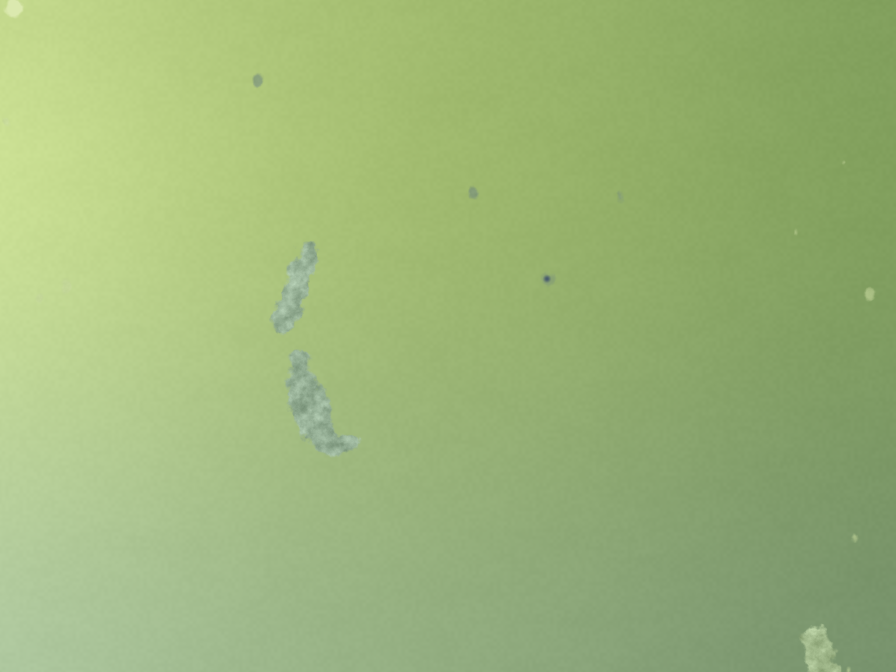
This texture is drawn by a WebGL 1 fragment shader. Its source:

```glsl
precision highp float;
// A worn, softly lit green painted surface: a smooth light falloff from left to right,
// two ragged grey-blue scuffs left of the centre, a pale chip low on the right and
// a few scattered specks. Scuffs are tapered capsules with noisy borders.

#define GRAIN 0.016        // strength of the fine grain
#define CLOUD 0.012        // strength of the broad mottling
#define RAGGED 0.030       // roughness of the scuff borders
#define EDGE 0.0035        // softness of the borders
#define SCUFF_MOTTLE 0.34  // contrast inside the scuffs
#define SCUFF_COLOR vec3(0.59, 0.69, 0.60)
#define CHIP_COLOR vec3(0.65, 0.74, 0.56)
#define PALE_SPECK vec3(0.76, 0.83, 0.60)
#define BLUE_SPECK vec3(0.46, 0.55, 0.49)
#define DARK_DOT vec3(0.24, 0.31, 0.42)

uniform vec2 u_resolution;

float hash(vec2 p) {
  vec3 q = fract(vec3(p.xyx) * 0.1031);
  q += dot(q, q.yzx + 33.33);
  return fract((q.x + q.y) * q.z);
}

float noise(vec2 p) {
  vec2 i = floor(p), f = fract(p);
  f = f * f * (3.0 - 2.0 * f);
  float low = mix(hash(i), hash(i + vec2(1.0, 0.0)), f.x);
  float high = mix(hash(i + vec2(0.0, 1.0)), hash(i + 1.0), f.x);
  return mix(low, high, f.y);
}

float fbm(vec2 p) {
  float sum = 0.0, amp = 0.5;
  for (int i = 0; i < 4; i++) {
    sum += amp * noise(p);
    p = mat2(1.6, 1.2, -1.2, 1.6) * p + 7.3;
    amp *= 0.5;
  }
  return sum / 0.9375;
}

// Distance to a capsule whose radius runs from ra to rb
float taper(vec2 p, vec2 a, vec2 b, float ra, float rb) {
  vec2 ab = b - a;
  float t = clamp(dot(p - a, ab) / dot(ab, ab), 0.0, 1.0);
  return length(p - a - ab * t) - mix(ra, rb, t);
}

float cover(float d) {
  return 1.0 - smoothstep(-EDGE, EDGE, d);
}

// Light falloff: three columns of colour, each blended from bottom to top
vec3 paint(vec2 uv) {
  float y = smoothstep(-0.12, 0.80, uv.y);
  vec3 left = mix(vec3(0.69, 0.79, 0.64), vec3(0.82, 0.90, 0.60), y);
  vec3 middle = mix(vec3(0.575, 0.68, 0.51), vec3(0.635, 0.735, 0.435), y);
  vec3 right = mix(vec3(0.46, 0.565, 0.425), vec3(0.50, 0.62, 0.36), y);
  left -= 0.03 * smoothstep(0.75, 1.0, uv.y);
  vec3 c = mix(left, middle, smoothstep(-0.15, 0.55, uv.x));
  return mix(c, right, smoothstep(0.38, 1.1, uv.x));
}

// The two scuffs, one above the other, bending like a thin crescent
float scuffDistance(vec2 p) {
  float upper = taper(p, vec2(0.458, 0.628), vec2(0.443, 0.570), 0.014, 0.018);
  upper = min(upper, taper(p, vec2(0.443, 0.570), vec2(0.422, 0.520), 0.016, 0.019));
  float lower = taper(p, vec2(0.443, 0.465), vec2(0.458, 0.400), 0.012, 0.027);
  lower = min(lower, taper(p, vec2(0.458, 0.400), vec2(0.486, 0.343), 0.026, 0.024));
  lower = min(lower, taper(p, vec2(0.486, 0.338), vec2(0.518, 0.341), 0.020, 0.011));
  return min(upper, lower);
}

void main() {
  vec2 uv = gl_FragCoord.xy / u_resolution;
  vec2 p = gl_FragCoord.xy / u_resolution.y;
  float aspect = u_resolution.x / u_resolution.y;
  vec3 color = paint(uv);

  // Broad mottling and fine grain
  color += CLOUD * (fbm(p * vec2(14.0, 26.0)) - 0.5);
  color += GRAIN * (noise(p * 190.0) - 0.5);

  // Scuffs and chips share one ragged border and mottle
  float rough = RAGGED * (fbm(p * 58.0) - 0.5);
  float mottle = SCUFF_MOTTLE * (fbm(p * 95.0 + 20.0) - 0.5);
  color = mix(color, SCUFF_COLOR + mottle, 0.92 * cover(scuffDistance(p) + rough));
  float chip = taper(p, vec2(aspect - 0.125, 0.048), vec2(aspect - 0.105, 0.0), 0.019, 0.026);
  color = mix(color, CHIP_COLOR + mottle, 0.9 * cover(chip + rough));
  float corner = length(p - vec2(0.023, 0.988)) - 0.013;
  color = mix(color, vec3(0.87, 0.92, 0.70), 0.9 * cover(corner + 0.5 * rough));

  // Pale flecks gather towards the side edges, blue ones lie in the middle
  for (int i = 0; i < 11; i++) {
    float k = float(i);
    vec2 rnd = vec2(hash(vec2(k, 3.7)), hash(vec2(k, 9.2)));
    bool blue = i < 3;
    float side = i < 6 ? 0.09 * rnd.x : 1.0 - 0.12 * rnd.x;
    float x = blue ? 0.28 + 0.2 * k + 0.05 * rnd.x : side;
    float y = blue ? 0.70 + 0.2 * rnd.y : rnd.y;
    vec2 d = p - vec2(x * aspect, y);
    float size = blue ? 0.008 : 0.003 + 0.004 * hash(vec2(k, 5.1));
    float fleck = cover(length(d * vec2(1.2, 0.9)) - size + 0.5 * rough);
    color = mix(color, (blue ? BLUE_SPECK : PALE_SPECK) + 0.4 * mottle, 0.65 * fleck);
  }

  // One small dark dot with a faint halo
  float dot0 = length(p - vec2(0.814, 0.585));
  color = mix(color, BLUE_SPECK, 0.4 * cover(dot0 - 0.008 + 0.5 * rough));
  color = mix(color, DARK_DOT, 0.85 * cover(dot0 - 0.004));

  gl_FragColor = vec4(clamp(color, 0.0, 1.0), 1.0);
}
```
